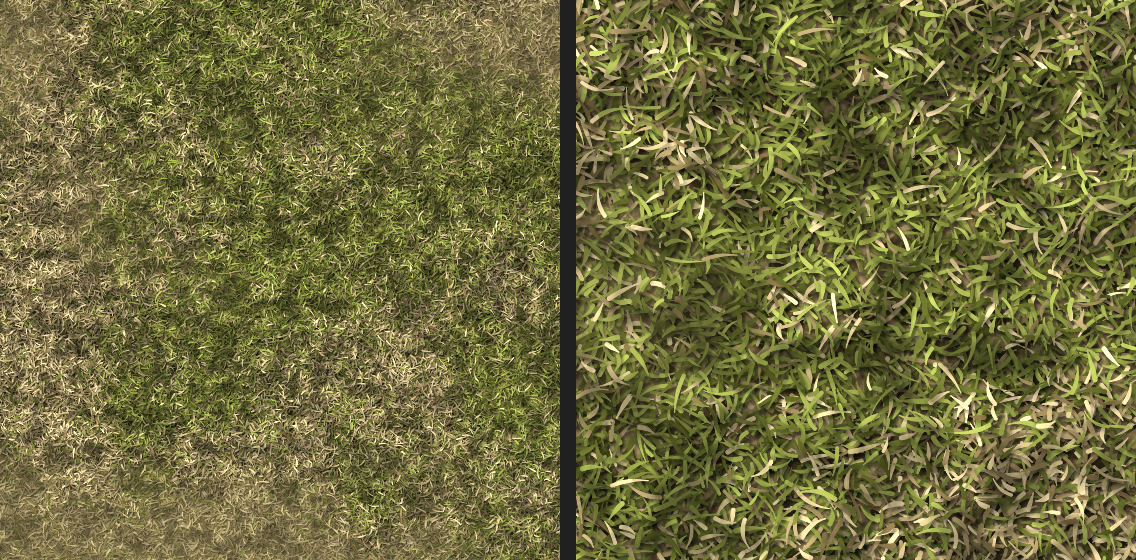
Left: the whole. Right: its middle third, enlarged.
Give the GLSL for this texture, as a WebGL 2 fragment shader.

```glsl
#version 300 es
precision highp float;
// Worn lawn seen from above: short green and straw blades over brown soil.
// Layers of jittered cells each scatter one tapered, bent blade with a soft
// shadow; broad noise sets the green patches, the light and the contrast.

uniform vec2 u_resolution;
out vec4 fragColor;

const int   LAYERS        = 12;
const float CELLS         = 72.0;    // blade cells across the canvas
const float BLADE_WIDTH   = 0.00125; // half width at the thickest point
const float SHADOW_WIDTH  = 0.0022;
const float SHADOW_DEPTH  = 0.19;
const vec2  SHADOW_OFFSET = vec2(0.0012, -0.0016);
const float PATCH_SCALE   = 4.6;
const float CLUMP_SCALE   = 46.0;
const float EXPOSURE      = 1.17;

const vec3 SOIL_DARK   = vec3(0.15, 0.12, 0.06);
const vec3 SOIL_LIGHT  = vec3(0.49, 0.42, 0.29);
const vec3 GREEN_DARK  = vec3(0.25, 0.27, 0.09);
const vec3 GREEN_LIGHT = vec3(0.57, 0.61, 0.29);
const vec3 STRAW_DARK  = vec3(0.38, 0.32, 0.19);
const vec3 STRAW_LIGHT = vec3(0.82, 0.75, 0.57);
const vec3 FADED       = vec3(0.47, 0.43, 0.27);

float hash(vec2 p) {
    return fract(sin(dot(p, vec2(127.1, 311.7))) * 43758.5453);
}

vec4 hash4(vec2 p) {
    float n = dot(p, vec2(127.1, 311.7));
    return fract(sin(n + vec4(0.0, 1.7, 3.1, 4.9)) *
                 vec4(43758.5453, 22578.146, 19642.349, 35791.113));
}

float noise(vec2 p) {
    vec2 i = floor(p), f = fract(p);
    f = f * f * (3.0 - 2.0 * f);
    return mix(mix(hash(i), hash(i + vec2(1, 0)), f.x),
               mix(hash(i + vec2(0, 1)), hash(i + vec2(1, 1)), f.x), f.y);
}

float fbm(vec2 p) {
    float sum = 0.0, amp = 0.5;
    for (int i = 0; i < 5; i++) {
        sum += amp * noise(p);
        p = mat2(1.6, 1.2, -1.2, 1.6) * p + 7.3;
        amp *= 0.5;
    }
    return sum / 0.96875;
}

// Coverage of a bent blade along the x axis, tapering towards its tip
float bladeMask(vec2 p, float halfLen, float bend, float width, float soft) {
    float t = clamp(p.x / halfLen, -1.0, 1.0);
    float d = length(vec2(p.x - t * halfLen, p.y - bend * (t * t - 0.4)));
    float w = width * mix(1.0, 0.35, smoothstep(-0.4, 1.0, t));
    return 1.0 - smoothstep(w - soft, w + soft, d);
}

// Lays one layer of blades and their shadows over the colour below
vec3 addBlades(vec3 col, vec2 uv, float layer, float greenness, float px) {
    float depth = layer / float(LAYERS - 1);
    float cells = CELLS * (0.9 + 0.2 * hash(vec2(layer, 5.0)));
    vec2 shift = vec2(hash(vec2(layer, 1.0)), hash(vec2(layer, 2.0))) + layer * 13.0;
    vec2 g = uv * cells + shift;
    vec2 base = floor(g);
    for (int y = -1; y <= 1; y++)
    for (int x = -1; x <= 1; x++) {
        vec2 id = base + vec2(x, y);
        vec4 r = hash4(id);
        vec4 s = hash4(id + 57.3);
        vec2 p = (g - id - r.xy) / cells;
        float a = 6.2831853 * r.z;
        mat2 turn = mat2(cos(a), -sin(a), sin(a), cos(a));
        float halfLen = mix(0.3, 0.88, s.x * s.x) / cells;
        float bend = (s.y - 0.5) * 0.6 * halfLen;
        float width = BLADE_WIDTH * mix(0.7, 1.3, s.z);

        float shadow = bladeMask(turn * (p - SHADOW_OFFSET), halfLen, bend,
                                 SHADOW_WIDTH, 0.0012);
        col *= 1.0 - SHADOW_DEPTH * shadow;

        float tone = s.w;
        vec3 green = mix(GREEN_DARK, GREEN_LIGHT, tone);
        vec3 straw = mix(STRAW_DARK, STRAW_LIGHT, tone);
        vec3 blade = (r.w < greenness ? green : straw) * mix(0.8, 1.1, depth);
        col = mix(col, blade, bladeMask(turn * p, halfLen, bend, width, 0.5 * px));
    }
    return col;
}

void main() {
    float px = 1.0 / min(u_resolution.x, u_resolution.y);
    vec2 uv = gl_FragCoord.xy * px;

    // Broad patches: share of green blades and how worn the turf is
    float patches = fbm(uv * PATCH_SCALE + 3.7);
    float greenness = mix(0.12, 0.85, smoothstep(0.28, 0.72, patches));
    float wear = smoothstep(0.42, 0.68, fbm(uv * 3.4 + 21.0)) * (1.0 - 0.6 * greenness);

    // Crumbly soil, then blades from the bottom up
    float crumbs = fbm(uv * CELLS * 1.5);
    vec3 col = mix(SOIL_DARK, SOIL_LIGHT, smoothstep(0.25, 0.75, crumbs + 0.2 * wear));
    for (int i = 0; i < LAYERS; i++)
        col = addBlades(col, uv, float(i), greenness, px);

    // Clumps catch light and leave dark hollows; worn turf looks flatter
    float clump = smoothstep(0.22, 0.72, fbm(uv * CLUMP_SCALE + 11.0));
    col *= EXPOSURE * mix(0.68, 1.2, clump);
    col = mix(col, FADED, 0.45 * wear);
    fragColor = vec4(clamp(col, 0.0, 1.0), 1.0);
}
```
